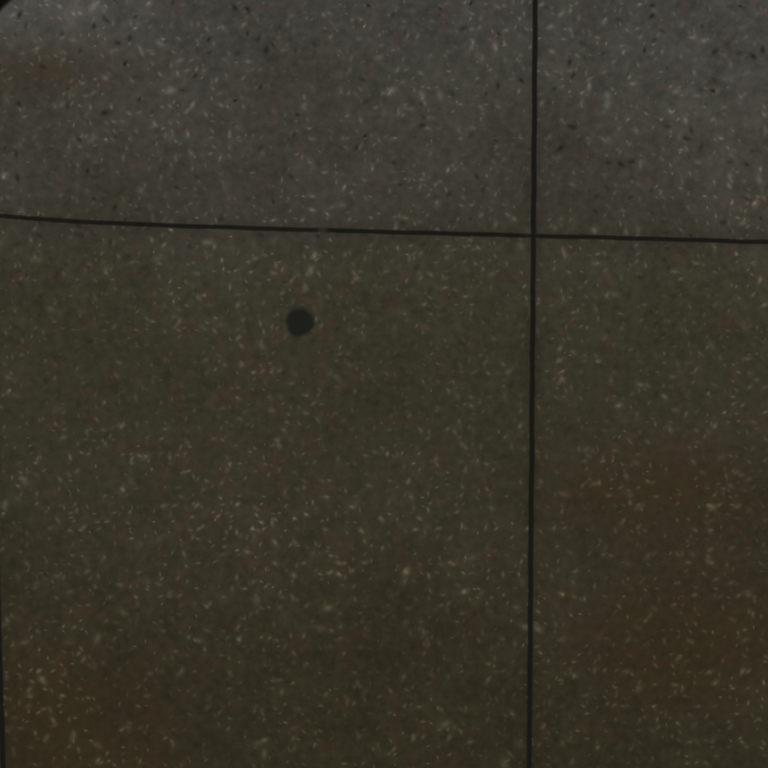
Write a WebGL 2 fragment shader that draws this texture.

```glsl
#version 300 es
precision highp float;
uniform vec2 u_resolution;
out vec4 fragColor;

vec2 hash2(vec2 p) {
  vec3 q = fract(p.xyx * vec3(0.1031, 0.1030, 0.0973));
  q += dot(q, q.yzx + 33.33);
  return fract((q.xx + q.yz) * q.zy);
}

float cornerSlope(vec2 cell, vec2 offset) {
  float angle = 6.2832 * hash2(cell + 71.0).x;
  return dot(vec2(cos(angle), sin(angle)), offset);
}

float gradientNoise(vec2 p) {
  vec2 i = floor(p), f = fract(p);
  vec2 u = f * f * f * (f * (f * 6.0 - 15.0) + 10.0);
  vec2 e = vec2(1.0, 0.0);
  float low = mix(cornerSlope(i, f), cornerSlope(i + e, f - e), u.x);
  float high = mix(cornerSlope(i + e.yx, f - e.yx), cornerSlope(i + 1.0, f - 1.0), u.x);
  return mix(low, high, u.y);
}

float fbm(vec2 p) {
  float sum = 0.0, gain = 0.6;
  for (int i = 0; i < 4; i++) {
    sum += gain * gradientNoise(p);
    p = mat2(1.6, 1.2, -1.2, 1.6) * p + 17.3;
    gain *= 0.55;
  }
  return sum;
}

// Soft, randomly turned chips, one candidate per jittered cell
float chips(vec2 p, float density, float seed) {
  vec2 cell = floor(p);
  float cover = 0.0;
  for (int y = -1; y <= 1; y++) {
    for (int x = -1; x <= 1; x++) {
      vec2 id = cell + vec2(x, y);
      vec2 place = hash2(id + seed), trait = hash2(id + seed + 37.0);
      float angle = 3.1416 * place.y;
      vec2 d = p - id - 0.15 - 0.7 * place;
      d = mat2(cos(angle), -sin(angle), sin(angle), cos(angle)) * d;
      d /= vec2(0.17, 0.29) * mix(0.6, 1.25, trait.y);
      float strength = step(trait.x, density) * mix(0.3, 1.0, fract(trait.x * 57.0));
      cover = max(cover, strength * exp(-dot(d, d)));
    }
  }
  return cover;
}

float softSpot(vec2 p, vec2 center, vec2 radius) {
  vec2 d = (p - center) / radius;
  return exp(-dot(d, d));
}

void main() {
  vec2 uv = gl_FragCoord.xy / u_resolution;
  float edge = max(0.0018, 1.0 / u_resolution.y);
  float cloud = fbm(uv * 5.0 + 3.0);
  float mottle = fbm(uv * 24.0 + 11.0);
  float grain = fbm(uv * 85.0 + 29.0);

  // Damp brown floor turning to cool grey toward the top
  vec3 color = mix(vec3(0.190, 0.175, 0.122), vec3(0.215, 0.203, 0.155), smoothstep(0.0, 0.5, uv.y + 0.15 * cloud));
  color = mix(color, vec3(0.250, 0.245, 0.222), smoothstep(0.5, 1.0, uv.y + 0.12 * cloud));
  color *= 1.0 + 0.10 * cloud + 0.13 * mottle + 0.22 * grain;

  // Rust stains, reddish aggregate and pale worn corners
  float rust = softSpot(uv, vec2(0.86, 0.36), vec2(0.13, 0.07))
    + softSpot(uv, vec2(0.90, 0.17), vec2(0.14, 0.08))
    + softSpot(uv, vec2(0.07, 0.05), vec2(0.13, 0.10))
    + softSpot(uv, vec2(0.06, 0.91), vec2(0.10, 0.04));
  color = mix(color, vec3(0.205, 0.150, 0.085), 0.45 * clamp(rust * (0.8 + mottle), 0.0, 1.0));
  float red = smoothstep(0.08, 0.45, fbm(uv * 32.0 + 53.0) + 0.15 * softSpot(uv, vec2(0.33, 0.43), vec2(0.2)));
  color += red * vec3(0.022, -0.004, 0.002);
  float worn = softSpot(uv, vec2(0.06, 0.99), vec2(0.12, 0.06)) + 0.5 * softSpot(uv, vec2(0.97, 0.94), vec2(0.13, 0.2));
  color += vec3(0.055, 0.055, 0.062) * worn * (0.8 + mottle);

  // Terrazzo chips in three sizes, clustered by the mottling
  float cluster = clamp(0.75 + 0.9 * cloud + 0.6 * mottle, 0.2, 1.3);
  for (int i = 0; i < 3; i++) {
    float size = float(i);
    float pale = chips(uv * (92.0 - 23.0 * size) + 7.0 * size, 0.34 - 0.11 * size, 19.0 * size);
    color += vec3(0.125, 0.125, 0.105) * pale * cluster;
  }
  float pits = chips(uv * 64.0 + 5.0, 0.14, 113.0) * mix(0.2, 0.75, smoothstep(0.45, 0.85, uv.y));
  color = mix(color, vec3(0.110, 0.110, 0.095), pits);

  // Slab joints: columns fan slightly outward, rows sag to the right
  float left = 0.004 - 0.03 * uv.y, right = 0.689 + 0.008 * uv.y;
  float column = (uv.x - left) / (right - left);
  float row = (uv.y - 0.698 + 0.026 * (uv.x - 0.5) - 0.008 * exp(-9.0 * uv.x)) / 0.8;
  float wobble = 0.0012 * gradientNoise(uv * 16.0);
  float acrossX = abs((column - round(column)) * (right - left) + wobble);
  float acrossY = abs((row - round(row)) * 0.8 + wobble);
  float upright = 1.0 - smoothstep(0.0032 - edge, 0.0032 + edge, acrossX);
  float level = 1.0 - smoothstep(0.0027 - edge, 0.0027 + edge, acrossY);
  level *= 1.0 - 0.7 * softSpot(uv, vec2(0.42, 0.70), vec2(0.006, 0.02));
  color *= 1.0 - 0.13 * exp(-min(acrossX, acrossY) * 110.0);
  color = mix(color, vec3(0.090, 0.088, 0.075), 0.92 * max(upright, level));
  color += 0.035 * softSpot(uv, vec2(0.687, 0.698), vec2(0.005, 0.006));

  // Round dark blot and the shadowed upper left corner
  vec2 fromBlot = uv - vec2(0.391, 0.581);
  float blot = length(fromBlot) + 0.004 * gradientNoise(uv * 70.0);
  color = mix(color, vec3(0.105, 0.108, 0.095), 0.88 * (1.0 - smoothstep(0.014, 0.022, blot)));
  color *= 1.0 - 0.8 * (1.0 - smoothstep(0.008, 0.02, uv.x + 1.0 - uv.y));

  fragColor = vec4(color, 1.0);
}
```
